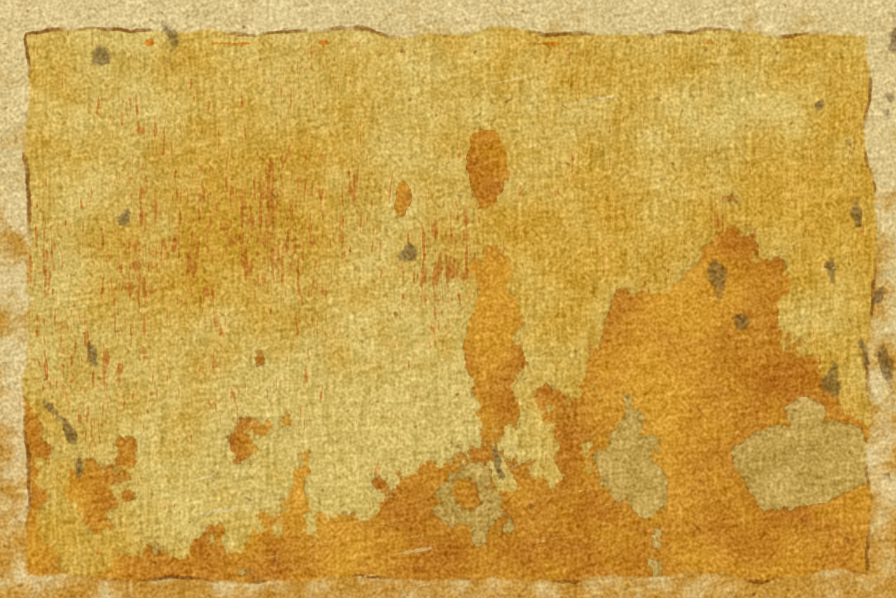
Reproduce this texture procedurally as a Shadertoy shader.

```glsl
// Weathered ochre plaster with rusty streaks, peeled orange patches and a pale torn border.

vec2 hash2(vec2 cell) {
    vec3 q = fract(cell.xyx * vec3(0.1031, 0.1030, 0.0973));
    q += dot(q, q.yzx + 33.33);
    return fract((q.xx + q.yz) * q.zy);
}

float cornerSlope(vec2 cell, vec2 offset) {
    return dot(hash2(cell) * 2.0 - 1.0, offset);
}

float gradientNoise(vec2 p) {
    vec2 i = floor(p), f = fract(p);
    vec2 u = f * f * f * (f * (f * 6.0 - 15.0) + 10.0);
    vec2 e = vec2(1, 0);
    return mix(mix(cornerSlope(i, f), cornerSlope(i + e, f - e), u.x),
               mix(cornerSlope(i + e.yx, f - e.yx), cornerSlope(i + 1.0, f - 1.0), u.x), u.y);
}

float fbm(vec2 p) {
    float sum = 0.0, amplitude = 1.0;
    for (int octave = 0; octave < 6; octave++) {
        sum += amplitude * gradientNoise(p);
        p = mat2(1.6, 1.2, -1.2, 1.6) * p + 17.3;
        amplitude *= 0.52;
    }
    return sum;
}

float blob(vec2 p, vec2 center, vec2 radius) {
    vec2 q = (p - center) / radius;
    return exp(-dot(q, q));
}

void mainImage(out vec4 fragColor, in vec2 fragCoord) {
    vec2 p = fragCoord / iResolution.y;
    float aspect = iResolution.x / iResolution.y;
    vec3 cream = vec3(0.86, 0.78, 0.57);
    vec3 rust = vec3(0.64, 0.36, 0.08);
    float broad = fbm(p * 2.3 + 4.0);
    float rough = fbm(p * 14.0 + 31.0);
    float ragged = fbm(p * 32.0 + 60.0);
    float grain = gradientNoise(p * 171.0) + 0.6 * gradientNoise(p * 97.0 + 9.0);

    // Yellow plaster with cloudy pale areas
    float pale = smoothstep(-0.6, 0.5, broad + 0.4 * rough);
    vec3 color = mix(vec3(0.80, 0.62, 0.22), vec3(0.83, 0.73, 0.41), pale);

    // Fine vertical rust streaks broken into flecks
    vec2 bent = p + vec2(0.008 * gradientNoise(p * 9.0), 0.0);
    float streak = gradientNoise(bent * vec2(155, 17)) + 0.7 * gradientNoise(bent * vec2(83, 8) + 7.0);
    float fleck = gradientNoise(bent * vec2(165, 48) + 20.0);
    float streakZone = fbm(p * vec2(5.0, 2.6) + 52.0) + 0.3 * blob(p, vec2(0.22, 0.5), vec2(0.3, 0.35));
    float rusty = smoothstep(0.3, 0.95, 0.8 * streak + 0.75 * streakZone + 0.75 * fleck + 0.5 * ragged);
    color = mix(color, rust, 0.8 * rusty);
    color += 0.09 * streak + 0.07 * fleck;

    // Peeled orange patches rising from the bottom
    float height = 0.15 + 0.14 * smoothstep(0.45, 1.15, p.x);
    vec2 warped = p + 0.035 * vec2(fbm(p * 6.0 + 5.0), fbm(p * 6.0 + 45.0));
    float peel = 1.8 * (height - p.y) + 0.75 * fbm(p * vec2(5.5, 3.6) + 12.0) + 0.22 * rough + 0.1 * ragged;
    peel += 0.85 * blob(warped, vec2(0.81, 0.48), vec2(0.05, 0.17));
    peel += 0.75 * blob(warped, vec2(1.22, 0.45), vec2(0.17, 0.24));
    peel += 1.25 * blob(warped, vec2(0.81, 0.73), vec2(0.038, 0.07));
    peel += 1.15 * blob(warped, vec2(0.67, 0.67), vec2(0.02, 0.04));
    peel += 0.7 * blob(warped, vec2(0.0, 0.23), vec2(0.06, 0.12));
    float patchMask = smoothstep(-0.03, 0.03, peel);
    float tone = smoothstep(-0.55, 0.85, fbm(p * 5.0 + 80.0) + 0.4 * rough + 0.2 * ragged);
    vec3 orange = mix(vec3(0.83, 0.60, 0.19), rust, tone) + 0.035 * streak;
    color = mix(color, orange, 0.94 * patchMask);
    color *= 1.0 - 0.13 * exp(-abs(peel) * 25.0) * smoothstep(-0.3, 0.4, rough);

    // Khaki islands of plaster left within the orange
    float island = fbm(p * vec2(6.5, 5.5) + 143.0) - 0.5 + 0.2 * rough + 0.1 * ragged;
    island += 0.75 * blob(warped, vec2(0.76, 0.14), vec2(0.075, 0.08));
    island += 0.8 * blob(warped, vec2(1.06, 0.2), vec2(0.085, 0.12));
    island += 0.85 * blob(warped, vec2(1.34, 0.22), vec2(0.11, 0.09));
    island -= smoothstep(0.4, 0.65, p.y);
    float islandMask = smoothstep(-0.03, 0.03, island) * patchMask;
    color = mix(color, vec3(0.75, 0.63, 0.33) + 0.08 * rough + 0.04 * streak, 0.9 * islandMask);
    color *= 1.0 - 0.12 * patchMask * exp(-abs(island) * 28.0);

    // Pale border with a ragged dark edge and torn orange flakes
    vec2 fromCenter = abs(p - vec2(0.5 * aspect, 0.49)) - vec2(0.5 * aspect - 0.043, 0.455);
    float border = max(fromCenter.x, fromCenter.y) + 0.024 * fbm(p * 6.0 + 23.0);
    vec3 borderColor = mix(vec3(0.76, 0.56, 0.23), cream, smoothstep(-0.5, 0.3, rough + 0.8 * p.y - 0.3));
    color = mix(color, borderColor, 0.85 * smoothstep(-0.004, 0.004, border + 0.004 * ragged));
    float crackFade = smoothstep(-0.1, 0.4, fbm(p * 9.0 + 66.0));
    color = mix(color, vec3(0.45, 0.26, 0.07), 0.7 * crackFade * smoothstep(0.005, 0.001, abs(border)));
    float flake = fbm(vec2(p.x * 5.0, 3.0)) - 0.12 - 20.0 * abs(p.y - 0.927) + 0.4 * rough;
    color = mix(color, vec3(0.78, 0.49, 0.12), 0.9 * smoothstep(-0.04, 0.04, flake));

    // Grey worn stains, gathered near the right edge
    for (int k = 0; k < 22; k++) {
        vec2 seed = hash2(vec2(k, 5)), shape = hash2(vec2(k, 19));
        vec2 center = vec2(seed.x * aspect, 0.2 + 0.75 * seed.y);
        if (k > 13) center.x = aspect - 0.12 * seed.x * seed.x;
        vec2 q = warped - center;
        q.x += (shape.x - 0.5) * q.y;
        float stain = length(q / vec2(0.005 + 0.011 * shape.y, 0.01 + 0.02 * shape.x)) + rough + 0.8 * ragged;
        color = mix(color, vec3(0.42, 0.33, 0.19), 0.6 * smoothstep(1.2, 0.5, stain));
    }

    // Pale slanted scratches, brush ridges, pits and grain
    vec2 slanted = vec2(p.x + 0.2 * p.y, p.y - 0.18 * p.x);
    float scratch = gradientNoise(slanted * vec2(9, 120)) + 0.5 * fbm(p * 4.0 + 90.0) + 0.3 * fleck;
    color = mix(color, cream, 0.6 * smoothstep(0.5, 0.8, scratch));
    color += 0.08 * gradientNoise(slanted * vec2(16, 125) + 40.0);
    float pits = smoothstep(0.42, 0.75, gradientNoise(p * 75.0 + 3.0) + 0.4 * rough + 0.25 * ragged);
    color = mix(color, vec3(0.50, 0.32, 0.10), 0.6 * pits);
    color += vec3(0.18, 0.18, 0.16) * grain + 0.04 * rough + 0.03 * ragged;
    fragColor = vec4(clamp(color, 0.0, 1.0), 1.0);
}
```
